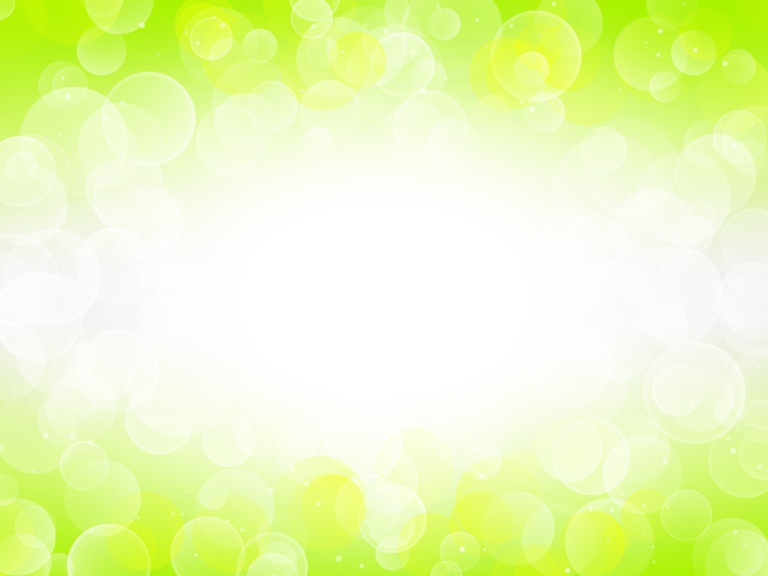
Write a Shadertoy shader that draws this background.

```glsl
vec4 hash4(float n) {
    vec4 p = fract(vec4(n) * vec4(0.1031, 0.1130, 0.0973, 0.1199) + 0.37);
    p += dot(p, p.wzxy + 33.33);
    return fract((p.xxyz + p.yzzw) * p.zywx);
}

// Random point in a band that follows the canvas border, in 0..1 units
vec2 framePoint(float turn, float inset) {
    vec2 dir = vec2(cos(turn * 6.2832), sin(turn * 6.2832));
    dir /= max(abs(dir.x), abs(dir.y));
    return 0.5 + 0.5 * dir * (1.02 - inset);
}

// Lime at top and bottom, pale grey at mid height, white glow in the middle
vec3 backdrop(vec2 uv) {
    float v = abs(uv.y - 0.48) / 0.52;
    vec3 color = mix(vec3(0.91, 0.91, 0.92), vec3(0.83, 0.97, 0.42), smoothstep(0.0, 0.6, v));
    color = mix(color, vec3(0.67, 0.95, 0.0), smoothstep(0.45, 1.0, v));
    float reach = length((uv - vec2(0.5, 0.48)) / vec2(0.58, 0.54));
    return mix(vec3(1.0), color, smoothstep(0.25, 1.12, reach));
}

// Opacity of a bubble: faint core, brighter shell on one side, thin rim
float bubble(vec2 offset, float radius, float side, float rim, float soft) {
    float d = length(offset);
    float k = d / radius;
    float inside = 1.0 - smoothstep(-soft, soft, d - radius);
    float facing = dot(offset / radius, vec2(cos(side), sin(side)));
    float shell = 0.2 + 0.08 * k * k + 0.15 * facing;
    float edge = smoothstep(0.88, 1.0, k) * rim;
    return inside * clamp(shell + edge, 0.05, 0.7);
}

void mainImage(out vec4 fragColor, in vec2 fragCoord) {
    vec2 uv = fragCoord / iResolution.xy;
    vec2 scale = vec2(iResolution.x / iResolution.y, 1.0);
    float soft = 0.8 / iResolution.y;
    vec3 color = backdrop(uv);

    // Overlapping bubbles, large ones first
    const int BUBBLES = 210;
    for (int i = 0; i < BUBBLES; i++) {
        float order = float(i) / float(BUBBLES);
        vec4 h = hash4(float(i) + 11.0);
        vec4 g = hash4(float(i) + 307.0);
        vec2 center = framePoint(fract(float(i) * 0.618034) + 0.03 * (h.x - 0.5), 0.54 * pow(h.y, 1.2));
        float radius = mix(0.092, 0.025, order) * mix(0.75, 1.1, h.z);
        float limeZone = smoothstep(0.25, 0.4, abs(center.y - 0.5));
        float yellow = step(0.6, g.x) * limeZone;
        vec3 tint = mix(vec3(1.0), vec3(0.94, 1.0, 0.03), yellow);
        float rim = 0.2 * step(0.5, g.y) * (1.0 - yellow);
        float alpha = bubble((uv - center) * scale, radius, 6.2832 * h.w, rim, soft);
        color = mix(color, tint, alpha * mix(0.5, 1.2, g.z));
    }

    // Small bright specks
    for (int i = 0; i < 150; i++) {
        vec4 h = hash4(float(i) + 733.0);
        vec2 center = framePoint(fract(float(i) * 0.618034 + 0.2 * h.x), 0.4 * h.y);
        float d = length((uv - center) * scale) - mix(0.002, 0.0055, h.z * h.z);
        color = mix(color, vec3(1.0), (1.0 - smoothstep(-soft, soft, d)) * mix(0.3, 0.65, h.w));
    }

    fragColor = vec4(color, 1.0);
}
```
